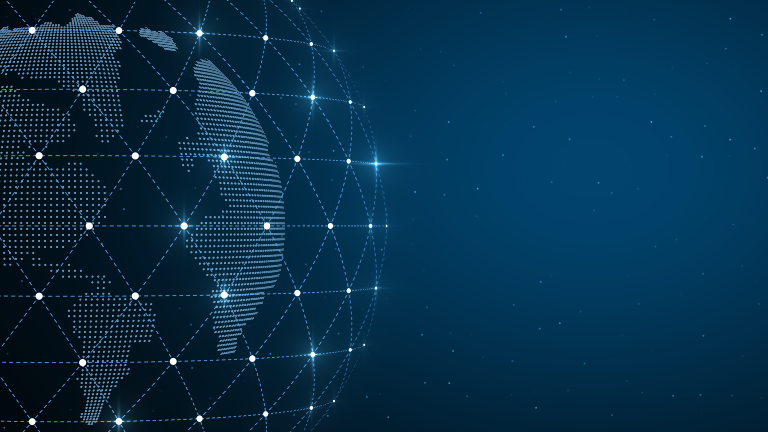
Reproduce this background procedurally as a Shadertoy shader.

```glsl
// Dotted globe inside a dashed triangular network of glowing nodes, on deep blue space.
#define CENTER vec2(0.153, 0.477)
#define SHELL_RADIUS 0.743
#define LAND_RADIUS 0.507
#define CAMERA_DIST 6.0
#define NODE_STEP vec2(0.2583, 0.1868)
#define LON_OFFSET 0.061
#define DOTS_PER_RADIAN 43.0
#define LINE_HALF_WIDTH 0.0012
#define GLOW_CENTER vec2(1.37, 0.61)
#define SPACE_BLUE vec3(0.0, 0.255, 0.412)
#define LINE_BLUE vec3(0.34, 0.62, 0.92)
#define DOT_BLUE vec3(0.5, 0.7, 0.85)

vec2 hash2(vec2 c) {
    return fract(sin(vec2(dot(c, vec2(127.1, 311.7)), dot(c, vec2(269.5, 183.3)))) * 43758.55);
}
float corner(vec2 i, vec2 f, vec2 o) { return dot(hash2(i + o) * 2.0 - 1.0, f - o); }
float gradientNoise(vec2 p) {
    vec2 i = floor(p), f = fract(p), s = f * f * (3.0 - 2.0 * f), e = vec2(0.0, 1.0);
    return mix(mix(corner(i, f, e.xx), corner(i, f, e.yx), s.x),
               mix(corner(i, f, e.xy), corner(i, f, e.yy), s.x), s.y);
}

// Front point of a unit sphere seen in perspective; w is 1 on the disc.
vec4 sphereHit(vec2 q) {
    float k = CAMERA_DIST * CAMERA_DIST - 1.0;
    vec2 ray = q / sqrt(k);
    float a = 1.0 + dot(ray, ray), disc = CAMERA_DIST * CAMERA_DIST - a * k;
    float t = (CAMERA_DIST - sqrt(max(disc, 0.0))) / a;
    return vec4(ray * t, CAMERA_DIST - t, step(0.0, disc));
}
vec2 project(vec3 n, float radius) {
    return CENTER + radius * sqrt(CAMERA_DIST * CAMERA_DIST - 1.0) * n.xy / (CAMERA_DIST - n.z);
}
vec2 lonLat(vec3 n) { return vec2(atan(n.x, n.z), asin(clamp(n.y, -1.0, 1.0))); }
vec3 fromLonLat(vec2 a) { return vec3(sin(a.x) * cos(a.y), sin(a.y), cos(a.x) * cos(a.y)); }
float pixelSlope(float v) { return max(length(vec2(dFdx(v), dFdy(v))), 1e-5); }

// Dashed lines wherever v is whole, with dashes running along t.
float dashedLine(float v, float t, float px) {
    float d = abs(v - round(v)) / pixelSlope(v) * px;
    float dash = smoothstep(0.3, 0.6, abs(fract(t) - 0.5) * 2.0);
    return dash * (1.0 - smoothstep(LINE_HALF_WIDTH - 0.5 * px, LINE_HALF_WIDTH + 0.5 * px, d));
}

// Capsule whose radius changes from ra to rb.
float taper(vec2 p, vec2 a, float ra, vec2 b, float rb) {
    vec2 pa = p - a, ba = b - a;
    float h = clamp(dot(pa, ba) / dot(ba, ba), 0.0, 1.0);
    return length(pa - ba * h) - mix(ra, rb, h);
}
float landDistance(vec2 p) {
    // Western land
    float d = taper(p, vec2(0.197, 0.884), 0.078, vec2(0.25, 0.71), 0.032);
    d = min(d, taper(p, vec2(0.0, 0.884), 0.045, vec2(0.116, 0.88), 0.063));
    d = min(d, taper(p, vec2(0.0, 0.73), 0.065, vec2(0.125, 0.705), 0.048));
    d = min(d, taper(p, vec2(0.0, 0.65), 0.05, vec2(0.03, 0.61), 0.04));
    d = min(d, taper(p, vec2(0.0, 0.51), 0.115, vec2(0.155, 0.53), 0.09));
    d = min(d, taper(p, vec2(0.1, 0.393), 0.02, vec2(0.235, 0.35), 0.012));
    d = min(d, taper(p, vec2(0.22, 0.27), 0.062, vec2(0.315, 0.25), 0.048));
    d = min(d, taper(p, vec2(0.25, 0.215), 0.07, vec2(0.213, 0.035), 0.014));
    // Islands
    d = min(d, taper(p, vec2(0.345, 0.722), 0.018, vec2(0.365, 0.725), 0.02));
    d = min(d, taper(p, vec2(0.336, 0.925), 0.012, vec2(0.4, 0.885), 0.012));
    d = min(d, taper(p, vec2(0.433, 0.664), 0.014, vec2(0.435, 0.62), 0.018));
    // Eastern land
    d = min(d, taper(p, vec2(0.49, 0.83), 0.04, vec2(0.545, 0.69), 0.095));
    d = min(d, taper(p, vec2(0.545, 0.595), 0.06, vec2(0.63, 0.57), 0.06));
    d = min(d, taper(p, vec2(0.528, 0.433), 0.09, vec2(0.62, 0.445), 0.1));
    d = min(d, taper(p, vec2(0.56, 0.36), 0.08, vec2(0.515, 0.195), 0.02));
    return d + 0.03 * gradientNoise(p * 19.0) + 0.015 * gradientNoise(p * 45.0);
}

void mainImage(out vec4 fragColor, in vec2 fragCoord) {
    float px = 1.0 / iResolution.y;
    vec2 p = fragCoord * px;
    // Space glow and faint stars
    vec2 g = (p - GLOW_CENTER) * vec2(0.78, 1.1);
    vec3 col = SPACE_BLUE * exp(-1.5 * dot(g, g)) + vec3(0.003, 0.008, 0.014);
    vec2 cell = floor(p * 15.0);
    float starDist = length(p - (cell + 0.15 + 0.7 * hash2(cell)) / 15.0);
    float starLight = pow(hash2(cell + 37.0).x, 4.0);
    col += vec3(0.2, 0.4, 0.5) * starLight * (1.0 - smoothstep(0.0005, 0.0012 + px, starDist));
    // Land dots, each kept or dropped whole
    vec4 land = sphereHit((p - CENTER) / LAND_RADIUS);
    vec2 grid = lonLat(land.xyz) * DOTS_PER_RADIAN;
    vec2 offset = (fract(grid) - 0.5) / vec2(pixelSlope(grid.x), pixelSlope(grid.y)) * px;
    vec2 dotCenter = project(fromLonLat((floor(grid) + 0.5) / DOTS_PER_RADIAN), LAND_RADIUS);
    float dots = 1.0 - smoothstep(0.0025 - 0.5 * px, 0.0025 + 0.5 * px, length(offset));
    dots *= step(landDistance(dotCenter), 0.0) * land.w * mix(0.5, 0.8, smoothstep(0.15, 0.7, land.z));
    col = mix(col, DOT_BLUE, dots);
    // Network lines; columns spread slightly toward the poles
    vec4 shell = sphereHit((p - CENTER) / SHELL_RADIUS);
    vec2 net = (lonLat(shell.xyz) - vec2(LON_OFFSET, 0.0)) / NODE_STEP;
    float bend = net.y * net.y;
    net.x = (net.x + 0.013 * bend) / (1.0 + 0.009 * bend);
    float lines = dashedLine(net.y, net.x * 13.0, px);
    lines = max(lines, dashedLine(net.x - 0.5 * net.y, net.y * 11.0, px));
    lines = max(lines, dashedLine(net.x + 0.5 * net.y, net.y * 11.0, px));
    col = mix(col, LINE_BLUE, lines * shell.w * mix(0.2, 0.85, smoothstep(0.1, 0.75, shell.z)));
    // Nodes, with flares on every third one
    for (float row = -4.0; row <= 4.0; row++) for (float i = 0.0; i <= 5.0; i++) {
        float u = i - 0.5 * mod(abs(row), 2.0), b = row * row;
        vec2 knot = vec2(u * (1.0 + 0.009 * b) - 0.013 * b, row);
        vec3 n = fromLonLat(knot * NODE_STEP + vec2(LON_OFFSET, 0.0));
        vec2 d = p - project(n, SHELL_RADIUS);
        float front = smoothstep(0.1, 0.95, n.z);
        float picked = step(mod(i + 5.0 - abs(row) - step(2.5, row), 3.0), 0.5) * step(0.5, i);
        picked *= step(abs(row), 3.5) * (i > 3.5 && row != 1.0 ? 0.3 : 1.0);
        float flare = max(0.12 * step(1.5, i), picked);
        float size = mix(0.0025, 0.0082, front), wide = 0.012 + 0.014 * step(4.5, i) * picked;
        float core = 1.0 - smoothstep(size - 0.6 * px, size + 0.6 * px, length(d * vec2(1.4 - 0.4 * front, 1.0)));
        float rays = exp(-abs(d.x) / wide - abs(d.y) / 0.002) + exp(-abs(d.y) / 0.017 - abs(d.x) / 0.0024);
        col += flare * (vec3(0.45, 0.8, 0.95) * rays + vec3(0.11, 0.19, 0.23) * exp(-length(d) * 36.0));
        col = mix(col, vec3(1.0), core);
    }
    fragColor = vec4(min(col, 1.0), 1.0);
}
```
